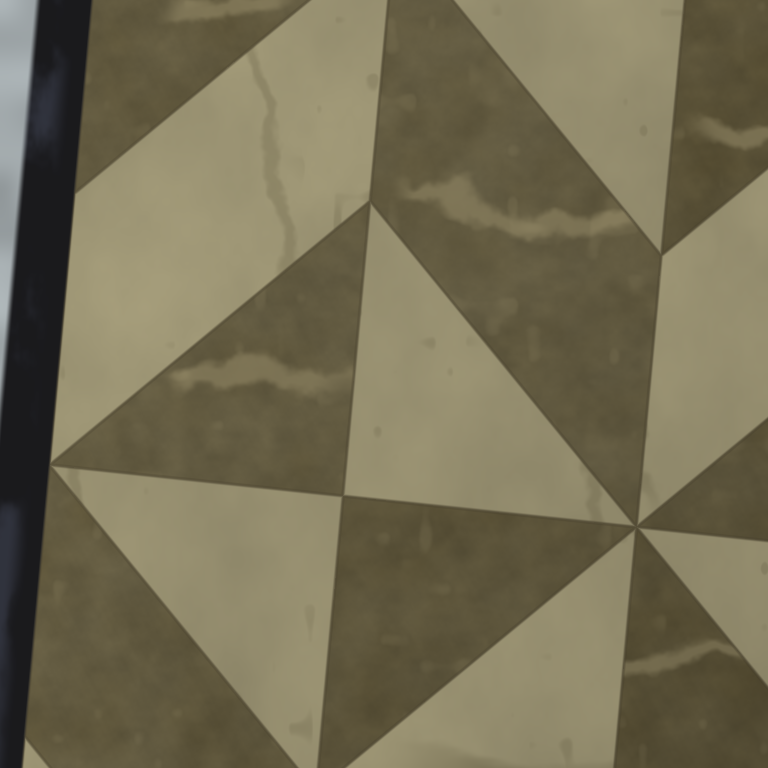
Reproduce this pattern procedurally as a WebGL 2 fragment shader.

```glsl
#version 300 es
precision highp float;

uniform vec2 u_resolution;
out vec4 fragColor;

// Layout: one lattice unit is a column width and half a diamond's height
const vec2 ORIGIN = vec2(0.4466, 0.3542);
const vec2 AXIS_U = vec2(0.3822, -0.0404);
const vec2 AXIS_V = vec2(0.0352, 0.3841);
const float BAND = 0.92;
const float PERIOD = 2.0 + 2.0 * BAND;
const float BORDER_WIDTH = 0.18;
const float EDGE_SOFTNESS = 0.0022;
const float JOINT_WIDTH = 0.0035;

// Lattice-to-canvas distance factors
const float SCALE_STRAIGHT = 0.385;
const float SCALE_SLANTED = 0.272;

const vec3 CREAM = vec3(0.60, 0.57, 0.445);
const vec3 CREAM_VEIN = vec3(0.43, 0.40, 0.29);
const vec3 TAUPE = vec3(0.40, 0.37, 0.27);
const vec3 UMBER = vec3(0.33, 0.295, 0.19);
const vec3 TAUPE_VEIN = vec3(0.55, 0.51, 0.38);
const vec3 JOINT = vec3(0.25, 0.22, 0.15);
const vec3 BORDER_BLACK = vec3(0.10, 0.10, 0.11);
const vec3 BORDER_BLUE = vec3(0.19, 0.20, 0.24);
const vec3 OUTER_STRIP = vec3(0.63, 0.66, 0.67);

float hash(vec2 p) {
    return fract(sin(dot(p, vec2(127.1, 311.7))) * 43758.5453);
}

float noise(vec2 p) {
    vec2 i = floor(p), f = fract(p);
    f = f * f * (3.0 - 2.0 * f);
    return mix(mix(hash(i), hash(i + vec2(1, 0)), f.x),
               mix(hash(i + vec2(0, 1)), hash(i + vec2(1, 1)), f.x), f.y);
}

float fbm(vec2 p) {
    float sum = 0.0, amp = 0.5;
    for (int i = 0; i < 5; i++) {
        sum += amp * noise(p);
        p = p * 2.03 + 17.3;
        amp *= 0.5;
    }
    return sum;
}

// Wobbling vein across a tile, fading in and out along its length
float vein(float across, vec2 p, float width) {
    float wobble = 0.16 * (fbm(p * 9.0) - 0.5);
    float line = 1.0 - smoothstep(0.2 * width, width, abs(across + wobble));
    return line * smoothstep(0.35, 0.6, noise(p * 7.0 + 4.0));
}

vec3 creamMarble(vec2 p, float seed) {
    vec2 q = p + seed * 31.0;
    vec3 c = CREAM * (0.91 + 0.18 * fbm(q * vec2(9.0, 6.0)));
    c *= 0.97 + 0.06 * seed;
    float crack = vein(fract(p.x * 1.7 + 0.4 * p.y + seed) - 0.5, q, 0.022);
    float streak = vein(fract(p.y + seed * 3.7) - 0.5, q * vec2(0.4, 1.0), 0.05);
    c = mix(c, CREAM_VEIN, 0.35 * crack + 0.55 * streak * step(0.55, seed));
    float fleck = smoothstep(0.86, 0.95, noise(q * vec2(42.0, 26.0)));
    return mix(c, CREAM_VEIN, 0.3 * fleck * smoothstep(0.5, 0.7, noise(q * 5.0)));
}

vec3 taupeMarble(vec2 p, float seed) {
    vec2 q = p + seed * 47.0;
    float cloud = fbm(q * 14.0);
    float brown = 0.45 * seed + 0.35 * p.x + 0.9 * (cloud - 0.5) + 0.05;
    vec3 c = mix(TAUPE, UMBER, clamp(brown, 0.0, 1.0));
    c *= 0.90 + 0.2 * fbm(q * 34.0);
    float slope = mix(-0.35, 0.35, seed);
    float streak = vein(fract(p.y * 1.6 - slope * p.x + seed * 5.3) - 0.5, q, 0.03);
    float fleck = smoothstep(0.78, 0.95, noise(q * vec2(38.0, 30.0)));
    return mix(c, TAUPE_VEIN, clamp(0.65 * streak + 0.22 * fleck, 0.0, 1.0));
}

void main() {
    vec2 p = gl_FragCoord.xy / u_resolution;
    float soft = max(EDGE_SOFTNESS, 0.8 / min(u_resolution.x, u_resolution.y));
    vec2 uv = inverse(mat2(AXIS_U, AXIS_V)) * (p - ORIGIN) + vec2(1.0, 0.0);

    // Columns mirror each other; six tiles alternate in tone up each period
    float column = floor(uv.x), f = uv.x - column;
    float odd = mod(column, 2.0);
    float g = mix(f, 1.0 - f, odd);
    float w = mod(uv.y, PERIOD);
    float edges[7] = float[7](0.0, g, g + BAND, 1.0 + BAND,
                              2.0 + BAND - g, PERIOD - g, PERIOD);
    float dist = min(f, 1.0 - f) * SCALE_STRAIGHT;
    float tile = 0.0;
    for (int i = 0; i < 7; i++) {
        float scale = i % 3 == 0 ? SCALE_STRAIGHT : SCALE_SLANTED;
        dist = min(dist, abs(w - edges[i]) * scale);
        tile += step(edges[i], w);
    }
    float side = mod(tile + odd, 2.0) < 0.5 ? 1.0 : -1.0;
    float seed = hash(vec2(column, tile + 6.0 * floor(uv.y / PERIOD)) + 3.0);

    // Marble and joints
    float cream = smoothstep(-soft, soft, side * dist);
    vec3 color = mix(taupeMarble(p, seed), creamMarble(p, seed), cream);
    float joint = 1.0 - smoothstep(0.0, JOINT_WIDTH, dist);
    color = mix(color, JOINT, 0.5 * joint);
    color *= 1.03 - 0.09 * p.x * (1.3 - p.y);

    // Dark border with dull reflections, then the pale outer strip
    float sheen = smoothstep(0.4, 0.65, fbm(p * vec2(14.0, 7.0) + 2.0));
    sheen *= smoothstep(-0.04, -0.12, uv.x);
    vec3 border = mix(BORDER_BLACK, BORDER_BLUE, sheen);
    vec3 strip = OUTER_STRIP * (0.9 + 0.2 * noise(p * 20.0));
    float outside = (-uv.x - BORDER_WIDTH) * SCALE_STRAIGHT;
    border = mix(border, strip, smoothstep(-0.004, 0.006, outside));
    color = mix(border, color, smoothstep(-soft, soft, uv.x * SCALE_STRAIGHT));

    fragColor = vec4(color, 1.0);
}
```
